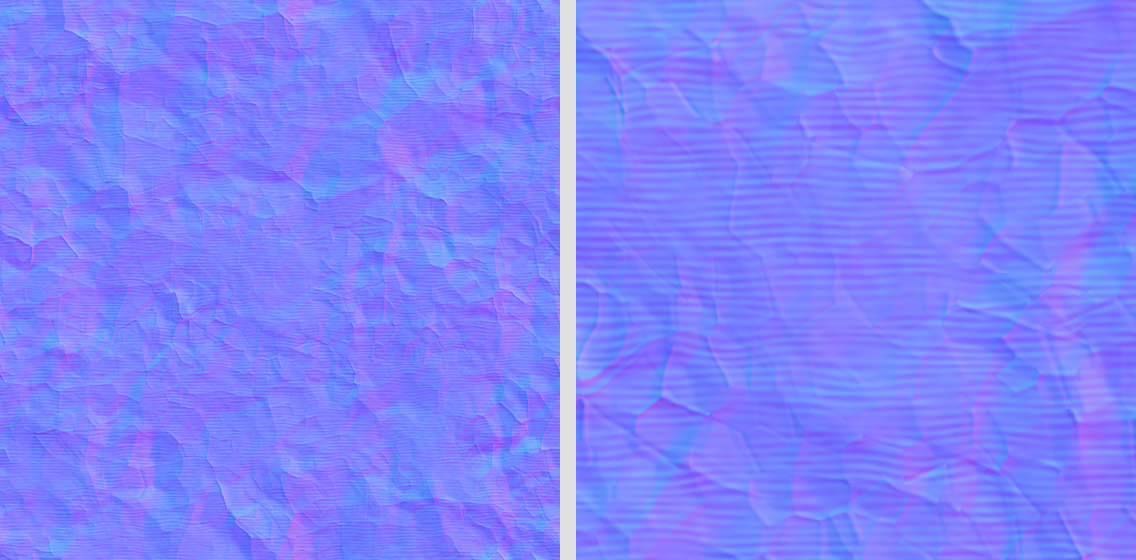
Left: the whole. Right: its middle third, enlarged.
Give the GLSL for this texture map, as a Shadertoy shader.

```glsl
// Tangent-space normal map of crumpled paper with fine horizontal laid lines.
// Each octave subtracts two weighted Voronoi paraboloid fields, which leaves
// flat tilted facets; pinched creases, soft bends and grain are added as slopes.

#define RELIEF vec2(1.06, 0.92)  // facet steepness across and along the sheet
#define LEAN vec2(0.018, -0.012) // mean slope of the sheet
#define SHARP_FOLD 750.0         // crispness of the raised folds
#define SOFT_FOLD 190.0          // crispness of the sunken folds
#define CREASE 6.5               // strength of the pinched crease lines
#define CREASE_WIDTH 0.0021      // crease half width in canvas units
#define WARP 0.02                // waviness of the folds
#define LINES 170.0              // laid lines per canvas height
#define LINE_DEPTH 0.085         // slope of the laid lines
#define GRAIN 0.05               // slope of the fibre grain

const float TAU = 6.28318;

// Integer hash of a cell, three values in 0..1
vec3 hash(vec2 cell, float seed) {
    uvec3 v = uvec3(vec3(cell, seed)) * 1664525u + 1013904223u;
    v.x += v.y * v.z; v.y += v.z * v.x; v.z += v.x * v.y;
    v ^= v >> 16u;
    v.x += v.y * v.z; v.y += v.z * v.x; v.z += v.x * v.y;
    return vec3(v) / float(0xffffffffu);
}

// Tiling value noise, three channels in -1..1
vec3 noise(vec2 p, vec2 freq, float seed) {
    vec2 q = p * freq, c = floor(q) + 0.5, f = fract(q);
    f = f * f * (3.0 - 2.0 * f);
    vec3 low = mix(hash(mod(c, freq), seed),
                   hash(mod(c + vec2(1, 0), freq), seed), f.x);
    vec3 high = mix(hash(mod(c + vec2(0, 1), freq), seed),
                    hash(mod(c + vec2(1, 1), freq), seed), f.x);
    return 2.0 * mix(low, high, f.y) - 1.0;
}

// Jittered Voronoi site (xy) and its weight (z)
vec3 site(vec2 cell, float freq, float seed) {
    vec3 h = hash(mod(cell + 0.5, freq), seed);
    return vec3(cell + 0.5 + 0.92 * (h.xy - 0.5), 0.25 * h.z);
}

float power(vec2 q, vec3 s) {
    vec2 d = q - s.xy;
    return dot(d, d) + s.z;
}

// Slope of a smoothed weighted Voronoi field, with pinched cell borders
vec2 foldSlope(vec2 p, float freq, float sharpness, float crease, float seed) {
    vec2 q = p * freq, base = floor(q);
    vec3 nearest = vec3(0.0);
    float best = 1e6;
    for (int i = 0; i < 9; i++) {
        vec3 s = site(base + vec2(i % 3 - 1, i / 3 - 1), freq, seed);
        float d = power(q, s);
        if (d < best) { best = d; nearest = s; }
    }
    float k = max(sharpness / freq, 14.0), total = 0.0;
    vec2 slope = vec2(0.0), pinch = vec2(0.0);
    for (int i = 0; i < 9; i++) {
        vec3 s = site(base + vec2(i % 3 - 1, i / 3 - 1), freq, seed);
        float excess = power(q, s) - best;
        float w = exp(-k * excess);
        total += w;
        slope += w * 2.0 * (q - s.xy);

        // Distance to the shared border, in crease widths
        vec2 away = nearest.xy - s.xy;
        float gap = max(length(away), 0.02);
        float e = excess / (2.0 * gap * CREASE_WIDTH * freq);
        float strength = 2.0 * fract((nearest.z + s.z) * 97.0) - 1.0;
        pinch += strength * abs(strength) * e * exp(-e * e) * away / gap;
    }
    return slope / total + crease * pinch;
}

// Sum of facet octaves, each fading in and out over the sheet
vec2 crumpleSlope(vec2 p) {
    vec2 slope = vec2(0.0);
    float freq = 4.0;
    vec4 amount = vec4(0.034, 0.062, 0.068, 0.046);
    for (int i = 0; i < 4; i++) {
        float seed = 10.0 + 3.0 * float(i);
        float fade = 1.0 + 0.95 * noise(p, vec2(7.0 + 2.0 * float(i)), seed).x;
        vec2 raised = foldSlope(p, freq, SHARP_FOLD, CREASE, seed + 1.0);
        vec2 sunken = foldSlope(p, freq, SOFT_FOLD, 0.0, seed + 2.0);
        slope += amount[i] * fade * (raised - sunken);
        freq = 2.0 * freq + 1.0;
    }
    return slope;
}

void mainImage(out vec4 fragColor, in vec2 fragCoord) {
    vec2 p = fragCoord / iResolution.xy;

    // Crumpled facets on a gently warped sheet
    vec2 warped = p + WARP * noise(p, vec2(6.0), 1.0).xy
                    + 0.3 * WARP * noise(p, vec2(23.0), 2.0).xy
                    + 0.1 * WARP * noise(p, vec2(61.0), 7.0).xy;
    vec2 slope = LEAN + RELIEF * crumpleSlope(warped);
    slope += 0.03 * noise(p, vec2(13.0), 3.0).xy;
    slope.x -= 0.1 * slope.y;

    // Laid lines, slightly wavy and uneven
    float phase = p.y * LINES + 0.5 * noise(p, vec2(26.0, 50.0), 4.0).x;
    float depth = LINE_DEPTH * (1.0 + 0.9 * noise(p, vec2(45.0, 120.0), 5.0).x);
    slope.y += depth * sin(TAU * phase);

    // Fibre grain, stretched along the lines
    slope += GRAIN * noise(p, vec2(130.0, 250.0), 6.0).xy * vec2(0.7, 1.0);

    vec3 normal = normalize(vec3(-slope, 1.0));
    fragColor = vec4(0.5 + 0.5 * normal, 1.0);
}
```
